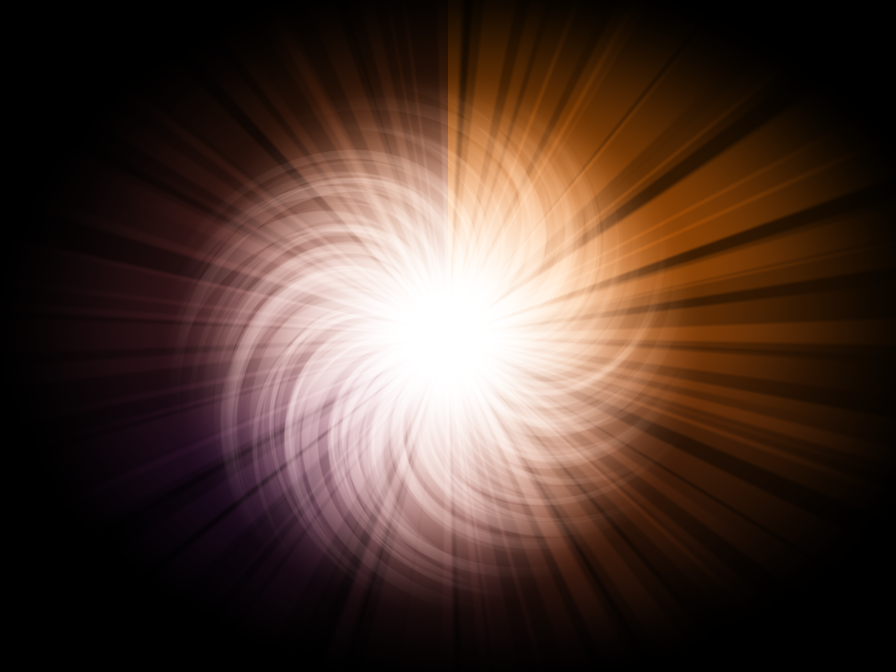
Reproduce this background procedurally as a Shadertoy shader.

```glsl
// A white burst with curling arms over straight orange and violet rays on black.
// Both layers sum many thin wedges with jittered angle, width, twist and reach;
// a tint that runs once around the circle leaves a seam straight above the core.

float hash(float n) {
    return fract(sin(n * 12.9898) * 43758.5453);
}

// Sum of wedges at a position given as turns around the core and radius.
float wedges(float turn, float r, int count, float seed, vec2 twist, vec2 reach) {
    float sum = 0.0;
    float blur = 0.0007 + 1.0 / (iResolution.y * 6.2832 * max(r, 0.004));
    for (int i = 0; i < count; i++) {
        float id = seed + float(i) * 1.37;
        float bend = mix(twist.x, twist.y, hash(id + 0.31));
        float center = (float(i) + 1.3 * hash(id)) / float(count) + bend * r * r;
        float halfWidth = mix(0.003, 0.014, hash(id + 0.57));
        float dist = abs(fract(turn - center + 0.5) - 0.5);
        float end = mix(reach.x, reach.y, hash(id + 0.83));
        sum += smoothstep(halfWidth + blur, halfWidth - blur, dist)
             * (1.0 - smoothstep(end * 0.4, end, r));
    }
    return sum;
}

// Tint around the circle, counterclockwise from the top.
vec3 tintAround(float turn) {
    vec3 tint = vec3(0.52, 0.23, 0.08);
    tint = mix(tint, vec3(0.37, 0.15, 0.18), smoothstep(0.05, 0.25, turn));
    tint = mix(tint, vec3(0.28, 0.10, 0.28), smoothstep(0.24, 0.34, turn));
    tint = mix(tint, vec3(0.40, 0.17, 0.17), smoothstep(0.36, 0.50, turn));
    tint = mix(tint, vec3(0.53, 0.23, 0.08), smoothstep(0.50, 0.63, turn));
    return mix(tint, vec3(0.88, 0.42, 0.03), smoothstep(0.62, 0.82, turn));
}

void mainImage(out vec4 fragColor, in vec2 fragCoord) {
    vec2 p = (fragCoord - 0.5 * iResolution.xy) / iResolution.y;
    float r = length(p);
    float turn = fract(atan(p.y, p.x) / 6.2832 - 0.25);

    // Straight rays inside a wide oval fade
    float rays = wedges(turn, r, 90, 3.0, vec2(0.0), vec2(0.6, 1.3));
    float oval = length((p - vec2(0.04, 0.01)) * vec2(0.74, 1.0));
    float fade = 1.0 - smoothstep(0.2, 0.55, oval);
    float rayLight = fade * (0.3 + 0.27 * rays);

    // Curling arms, reaching further on the pale lower left
    float lean = dot(p, vec2(-0.85, -0.4)) / max(r, 0.001);
    float armRadius = 0.37 + 0.025 * lean;
    float arms = wedges(turn, r, 100, 151.0, vec2(1.2, 1.9),
                        armRadius * vec2(0.85, 1.12));

    // Warm white core blended with the arms and the rays that cross them
    float disc = 1.0 - smoothstep(0.15, armRadius + 0.04, r);
    float core = (0.036 / (r * r + 0.002) + 0.3) * disc;
    float glare = core * (0.7 + 0.2 * rays) + arms * (0.24 + 0.09 * lean);
    vec3 white = 1.0 - exp(-glare * vec3(1.2, 0.95, 0.9));

    // Tinted light levels off so that the colours stay deep
    vec3 tint = tintAround(turn) + vec3(0.15, 0.05, 0.02) * disc;
    float light = 1.15 * (1.0 - exp(-rayLight - 0.6 * disc - 0.16 * arms));
    fragColor = vec4(mix(min(tint * light, 1.0), vec3(1.0), white), 1.0);
}
```
